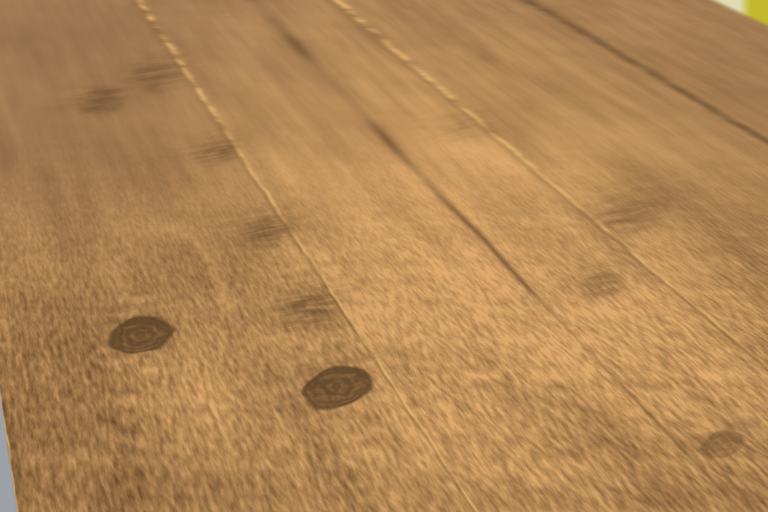
Reproduce this texture procedurally as a Shadertoy shader.

```glsl
// Rough-sawn wooden planks receding in perspective, with knots, seams and soft distance.

vec2 gradientAt(vec2 cell) {
    float h = fract(sin(dot(cell, vec2(127.1, 311.7))) * 43758.5);
    return vec2(cos(6.2832 * h), sin(6.2832 * h));
}

float gradientNoise(vec2 p) {
    vec2 i = floor(p), f = p - i;
    vec2 s = f * f * f * (f * (f * 6.0 - 15.0) + 10.0);
    vec2 e = vec2(1.0, 0.0);
    float a = dot(gradientAt(i), f);
    float b = dot(gradientAt(i + e.xy), f - e.xy);
    float c = dot(gradientAt(i + e.yx), f - e.yx);
    float d = dot(gradientAt(i + e.xx), f - e.xx);
    return mix(mix(a, b, s.x), mix(c, d, s.x), s.y);
}

float fbm(vec2 p) {
    float sum = 0.0, amp = 1.0;
    for (int k = 0; k < 3; k++) {
        sum += amp * gradientNoise(p);
        p = p * 2.03 + 17.3;
        amp *= 0.55;
    }
    return sum;
}

// Soft line of given half width
float line(float dist, float width) {
    return exp(-dist * dist / (width * width));
}

// Plank coordinates (across, depth) to canvas position
vec2 toCanvas(float across, float depth) {
    return vec2(across * depth - 0.225, 1.752 - depth);
}

// Darkness of one knot: ringed heart and rim, or only a smudge where smoke is 1
float knot(vec2 p, vec2 centre, float size, float strength, float smoke, float blur) {
    vec2 q = (p - centre) / vec2(size, size * 0.6);
    q.y -= 0.25 * q.x;
    float r = length(q) + 0.22 * gradientNoise(q * 1.2 + centre * 40.0);
    float soft = 0.1 + 0.6 * blur + 0.5 * smoke;
    float heart = 1.0 - smoothstep(1.0 - soft, 1.0 + soft, r);
    float rings = 0.5 + 0.5 * sin(r * 19.0 + 3.0 * fbm(q * 3.0));
    float rim = line(r - 0.95, 0.1 + 0.4 * blur) * (1.0 - smoke);
    float streaks = 0.75 + 0.7 * fbm(q * vec2(0.7, 2.6) + centre * 9.0);
    vec2 h = (q - vec2(-0.35, 0.6)) * vec2(0.5, 0.6);
    float halo = exp(-dot(h, h)) * streaks;
    float body = heart * mix(0.55 + 0.2 * rings * (1.0 - blur), 0.5 * streaks, smoke);
    return strength * max(0.0, body + 0.25 * rim + 0.36 * halo);
}

void mainImage(out vec4 fragColor, in vec2 fragCoord) {
    vec2 p = fragCoord / iResolution.y;
    float depth = 1.752 - p.y;
    float across = (p.x + 0.225) / depth;
    float along = 1.0 / depth;
    float blur = smoothstep(0.3, 1.0, p.y);
    float focus = 1.0 - smoothstep(0.25, 0.85, p.y);
    float toScreen = depth / sqrt(1.0 + across * across);

    // Four planks of equal width
    float slot = (across - 0.148) / 0.513;
    float plank = floor(slot);
    vec2 board = vec2(across, along + 3.7 * plank);

    // Broad light, blotches, grain and cross-cut saw marks
    vec2 fromGlow = p - vec2(0.92, 0.46);
    float glow = exp(-2.1 * dot(fromGlow, fromGlow));
    float tone = 0.2 + 0.62 * glow + 0.12 * line(plank - 1.0, 0.8);
    tone += 0.3 * fbm(board * vec2(7.0, 7.0));
    tone += 0.2 * fbm(board * vec2(30.0, 8.0) + 4.0);
    tone += 0.2 * fbm(board * vec2(5.0, 45.0)) * (0.3 + 0.7 * focus);
    tone -= 0.12 * (1.0 - smoothstep(0.0, 0.2, p.y));

    // Short raised fibres, crisp only near the viewer
    float fibres = gradientNoise(board * vec2(150.0, 95.0) + 0.8 * fbm(board * 25.0));
    float flecks = fbm(board * vec2(170.0, 125.0) + 31.0);
    tone += focus * (0.5 * fibres + 0.42 * flecks);

    // Pale arch of grain on the first plank
    float arch = line(length((p - vec2(0.31, 0.37)) / vec2(0.13, 0.19)) - 1.0, 0.1);
    tone += 0.3 * arch * smoothstep(0.28, 0.36, p.x) * smoothstep(0.33, 0.42, p.y);

    vec3 wood = mix(vec3(0.53, 0.385, 0.235), vec3(0.83, 0.63, 0.40), clamp(tone, -0.35, 1.15));
    wood = mix(wood, vec3(0.61, 0.47, 0.34), 0.7 * blur * (1.0 - glow));

    // Knots: a row beside the first seam, a sparse row further right, and three loners
    float dark = 0.0;
    for (int k = 0; k < 5; k++) {
        float i = float(k), bend = i - 1.8;
        vec2 centre = toCanvas(0.625 - 0.008 * bend * bend, 0.9 + 0.152 * i);
        dark += knot(p, centre, 0.03 + 0.012 * abs(i - 1.0), 0.55 + 0.09 * i, 1.0 - step(3.5, i), blur);
    }
    for (int k = 0; k < 3; k++) {
        float i = float(k);
        vec2 centre = toCanvas(1.13 - 0.06 * i, 1.0 + 0.31 * i);
        dark += knot(p, centre, 0.04, 0.3 + 0.1 * i, 1.0 - 0.4 * i, blur);
    }
    dark += knot(p, toCanvas(0.357, 1.406), 0.06, 0.9, 0.0, blur);
    dark += knot(p, toCanvas(0.446, 0.951), 0.036, 0.65, 0.5, blur);
    dark += knot(p, toCanvas(1.25, 1.17), 0.055, 0.55, 1.0, blur);
    wood = mix(wood, vec3(0.36, 0.26, 0.16), min(dark, 0.88));

    // Wandering crack along the second plank
    float wander = 0.006 * gradientNoise(vec2(along * 14.0, 2.0));
    float broken = smoothstep(-0.3, 0.3, gradientNoise(vec2(along * 16.0, 7.5)));
    float crack = line((across - 0.957 + wander) * toScreen, 0.004 + 0.008 * blur);
    wood = mix(wood, vec3(0.45, 0.33, 0.21), crack * mix(0.25, 0.75, broken));

    // Seams: pale worn edge beside a thin shadow; the farthest one is mostly gap
    float seam = floor(slot + 0.5);
    float gap = (slot - seam) * 0.513 * toScreen + 0.004 * fbm(vec2(along * 30.0, seam));
    float far = step(2.5, seam);
    float worn = clamp(0.6 + 1.1 * fbm(vec2(along * 35.0, seam * 5.3)), 0.1, 1.0);
    float shade = line(gap + 0.005, 0.003 + 0.006 * blur);
    wood = mix(wood, vec3(0.40, 0.29, 0.19), shade * mix(0.3, 0.4 + 0.4 * worn, far));
    float edge = line(gap, 0.0024 + 0.005 * blur);
    wood = mix(wood, vec3(0.89, 0.70, 0.43), edge * worn * mix(0.85, 0.15, far));

    // Background beyond the near and far table edges
    float nearEdge = (0.148 - across) * toScreen;
    wood = mix(wood, vec3(0.61, 0.63, 0.66), smoothstep(-0.003, 0.004, nearEdge));
    float farEdge = (across - 2.15) * toScreen;
    vec3 beyond = mix(vec3(0.88, 0.86, 0.70), vec3(0.76, 0.72, 0.18), smoothstep(1.44, 1.47, p.x));
    wood = mix(wood, beyond, smoothstep(-0.006, 0.006, farEdge));

    fragColor = vec4(clamp(wood, 0.0, 1.0), 1.0);
}
```
